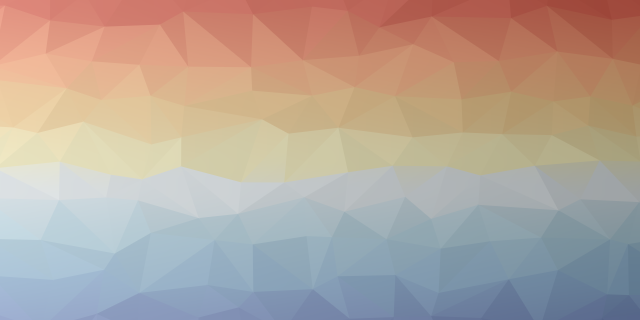
Reproduce this background procedurally as a WebGL 2 fragment shader.

```glsl
#version 300 es
precision highp float;
// Low-poly background: faceted bands from coral through sand to slate blue.
uniform vec2 u_resolution;
out vec4 fragColor;

const vec2 CELL = vec2(0.155, 0.118);  // mesh cell, in canvas heights
const float JITTER = 0.72;             // vertex scatter, in cells
const float FACET = 0.66;              // share of flat colour in a facet

float hash(vec2 p) {
  return fract(sin(dot(p, vec2(127.1, 311.7))) * 43758.5453);
}

float cross2(vec2 a, vec2 b) {
  return a.x * b.y - a.y * b.x;
}

float area(vec2 a, vec2 b, vec2 c) {
  return cross2(b - a, c - a);
}

// Scattered mesh vertex for a grid node
vec2 meshVertex(vec2 node) {
  vec2 scatter = vec2(hash(node), hash(node + 41.3)) - 0.5;
  return (node + scatter * JITTER) * CELL;
}

// Vertical colour ramp, from bottom (0) to top (1)
vec3 ramp(float t) {
  vec3 c = vec3(0.47, 0.53, 0.67);
  c = mix(c, vec3(0.53, 0.63, 0.72), smoothstep(0.00, 0.12, t));
  c = mix(c, vec3(0.61, 0.70, 0.74), smoothstep(0.10, 0.27, t));
  c = mix(c, vec3(0.75, 0.77, 0.78), smoothstep(0.25, 0.41, t));
  c = mix(c, vec3(0.80, 0.78, 0.64), smoothstep(0.42, 0.50, t));
  c = mix(c, vec3(0.80, 0.69, 0.52), smoothstep(0.50, 0.68, t));
  c = mix(c, vec3(0.82, 0.59, 0.47), smoothstep(0.66, 0.82, t));
  return mix(c, vec3(0.75, 0.41, 0.36), smoothstep(0.79, 1.00, t));
}

// Ramp colour, lit from the left
vec3 backdrop(vec2 p, float aspect) {
  return ramp(p.y) + mix(0.13, -0.14, clamp(p.x / aspect, 0.0, 1.0));
}

// Signed distance to the line a-b, positive on its left
float edgeDistance(vec2 p, vec2 a, vec2 b) {
  return cross2(b - a, p - a) / max(length(b - a), 1e-5);
}

// Facet colour in rgb and its smooth coverage in a, premultiplied
vec4 facet(vec2 p, vec2 a, vec2 b, vec2 c, float aspect, float pixel) {
  float d = min(edgeDistance(p, a, b),
                min(edgeDistance(p, b, c), edgeDistance(p, c, a)));
  float coverage = clamp(0.5 + d / pixel, 0.0, 1.0);
  vec2 center = (a + b + c) / 3.0;
  float tint = (hash(floor(center * 500.0)) - 0.5) * 0.035;
  vec3 color = backdrop(mix(p, center, FACET), aspect) + tint;
  return vec4(color, 1.0) * coverage;
}

// Two facets of one mesh cell, split along its better diagonal
vec4 meshCell(vec2 p, vec2 node, float aspect, float pixel) {
  vec2 a = meshVertex(node);
  vec2 b = meshVertex(node + vec2(1.0, 0.0));
  vec2 c = meshVertex(node + vec2(1.0, 1.0));
  vec2 d = meshVertex(node + vec2(0.0, 1.0));
  float rising = min(area(a, b, c), area(a, c, d));
  float falling = min(area(a, b, d), area(b, c, d));
  if (rising > falling) {
    return facet(p, a, b, c, aspect, pixel) + facet(p, a, c, d, aspect, pixel);
  }
  return facet(p, a, b, d, aspect, pixel) + facet(p, b, c, d, aspect, pixel);
}

void main() {
  vec2 p = gl_FragCoord.xy / u_resolution.y;
  float aspect = u_resolution.x / u_resolution.y;
  float pixel = 1.0 / u_resolution.y;
  vec2 home = floor(p / CELL);

  // Gather every nearby cell that may reach this point
  vec4 sum = vec4(0.0);
  for (int y = -1; y <= 1; y++) {
    for (int x = -1; x <= 1; x++) {
      sum += meshCell(p, home + vec2(x, y), aspect, pixel);
    }
  }
  fragColor = vec4(sum.rgb / max(sum.a, 1e-4), 1.0);
}
```
